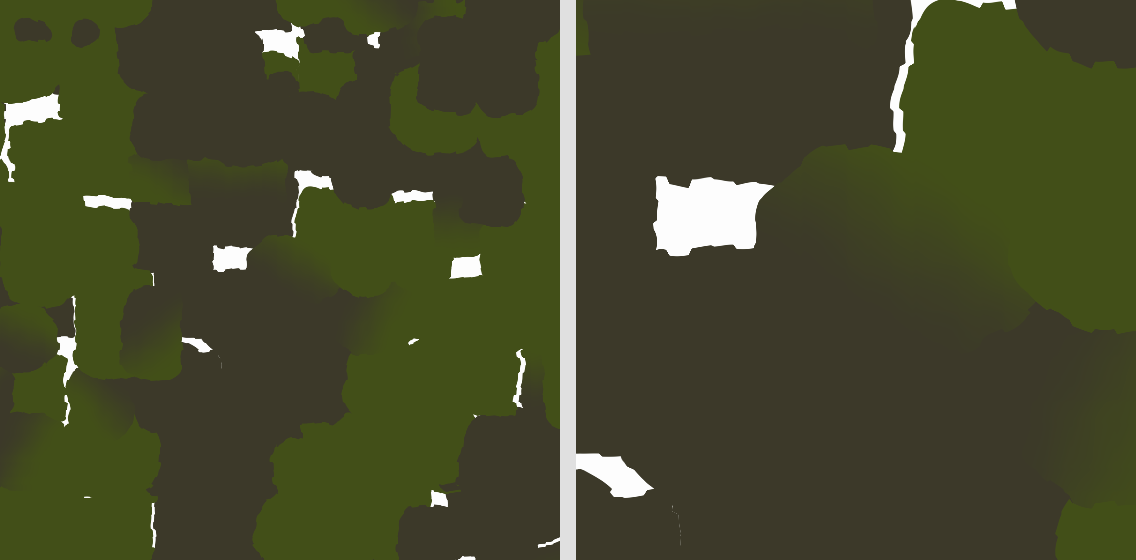
Left, the full canvas; right, a detail of the centre.
This pattern is drawn by a Shadertoy shader. Its source:

```glsl
// Camouflage of overlapping olive and dark brown patches with small white gaps.

#define CELLS_BASE 7.6      // patches per canvas height, lower layer
#define CELLS_TOP 8.3       // upper layer
#define CELLS_SPOT 9.0      // small dark spots
#define TONE_SCALE 3.1      // lower makes larger areas of one colour
#define TONE_SCATTER 0.1    // random tone change from patch to patch
#define OLIVE_BIAS -0.03    // raise for more olive
#define FADE_CHANCE 0.14    // share of patches that fade to the other colour
#define WOBBLE 0.014        // broad waviness of the outlines
#define RAGGED 0.005        // fine roughness of the outlines
#define STAIRS 0.006        // depth of the steps in the outlines
#define STAIR_COUNT 75.0    // steps per canvas height

const vec3 WHITE = vec3(0.992);
const vec3 BROWN = vec3(0.234, 0.224, 0.160);
const vec3 OLIVE = vec3(0.260, 0.310, 0.094);

vec3 hash3(vec2 p) {
    vec3 h = fract(vec3(p.xyx + 17.0) * vec3(0.1031, 0.1030, 0.0973));
    h += dot(h, h.yxz + 33.33);
    return fract((h.xxy + h.yzz) * h.zyx);
}

vec2 gradientAt(vec2 corner) {
    float angle = 6.2832 * hash3(corner).x;
    return vec2(cos(angle), sin(angle));
}

float gradientNoise(vec2 p) {
    vec2 i = floor(p), f = fract(p);
    vec2 u = f * f * f * (f * (f * 6.0 - 15.0) + 10.0);
    vec2 e = vec2(0.0, 1.0);
    float low = mix(dot(gradientAt(i), f), dot(gradientAt(i + e.yx), f - e.yx), u.x);
    float high = mix(dot(gradientAt(i + e), f - e), dot(gradientAt(i + 1.0), f - 1.0), u.x);
    return mix(low, high, u.y);
}

vec2 noise2(vec2 p) {
    return vec2(gradientNoise(p), gradientNoise(p + 71.3));
}

// Random plateaus along one axis, joined by short ramps.
float stairs(float t, float seed) {
    float i = floor(t);
    float ramp = smoothstep(0.0, 0.2, fract(t));
    return mix(hash3(vec2(i, seed)).x, hash3(vec2(i + 1.0, seed)).x, ramp) - 0.5;
}

float roundedBox(vec2 p, vec2 halfSize, float radius) {
    vec2 d = abs(p) - halfSize + radius;
    return length(max(d, 0.0)) + min(max(d.x, d.y), 0.0) - radius;
}

// 0 is brown, 1 is olive; some patches fade across their width.
float patchTone(vec2 center, vec2 local, vec3 rnd) {
    float field = gradientNoise(center * TONE_SCALE + 5.2) + TONE_SCATTER * (rnd.x - 0.5);
    float tone = step(0.0, field + OLIVE_BIAS);
    float angle = 6.2832 * rnd.y;
    float fade = smoothstep(-0.6, 0.9, dot(local, vec2(cos(angle), sin(angle))));
    return mix(tone, 1.0 - tone, fade * step(rnd.z, FADE_CHANCE));
}

// Paints one layer of jittered rounded boxes; sizes are in cells.
vec3 paintLayer(vec3 color, vec2 p, float cells, float seed, float chance,
                vec2 sizeRange, float roundness, float olive) {
    float pixel = 1.0 / iResolution.y;
    vec2 warped = p + WOBBLE * noise2(p * 13.0 + seed) + RAGGED * noise2(p * 42.0 + seed);
    warped += STAIRS * vec2(stairs(p.y * STAIR_COUNT, seed), stairs(p.x * STAIR_COUNT, seed + 9.0));
    vec2 home = floor(warped * cells);
    for (int y = -1; y <= 1; y++) {
        for (int x = -1; x <= 1; x++) {
            vec2 cell = home + vec2(x, y);
            vec3 place = hash3(cell + seed);
            vec3 shape = hash3(cell + seed + 131.0);
            if (place.z > chance) continue;
            vec2 center = (cell + 0.5 + 0.44 * (place.xy - 0.5)) / cells;
            vec2 halfSize = mix(sizeRange.xx, sizeRange.yy, shape.xy) / cells;
            float radius = roundness * min(halfSize.x, halfSize.y);
            vec2 offset = warped - center;
            float dist = roundedBox(offset, halfSize, radius);
            float cover = 1.0 - smoothstep(-0.5 * pixel, 0.5 * pixel, dist);
            float tone = olive * patchTone(center, offset / halfSize, hash3(cell + seed + 277.0));
            color = mix(color, mix(BROWN, OLIVE, tone), cover);
        }
    }
    return color;
}

void mainImage(out vec4 fragColor, in vec2 fragCoord) {
    vec2 p = fragCoord / iResolution.y;
    vec3 color = WHITE;
    // Boxy patches below, rounder ones above, then a few dark spots.
    color = paintLayer(color, p, CELLS_BASE, 11.0, 1.0, vec2(0.40, 0.66), 0.2, 1.0);
    color = paintLayer(color, p, CELLS_TOP, 47.0, 0.74, vec2(0.42, 0.74), 0.75, 1.0);
    color = paintLayer(color, p, CELLS_SPOT, 83.0, 0.05, vec2(0.18, 0.32), 0.8, 0.0);
    fragColor = vec4(color, 1.0);
}
```
